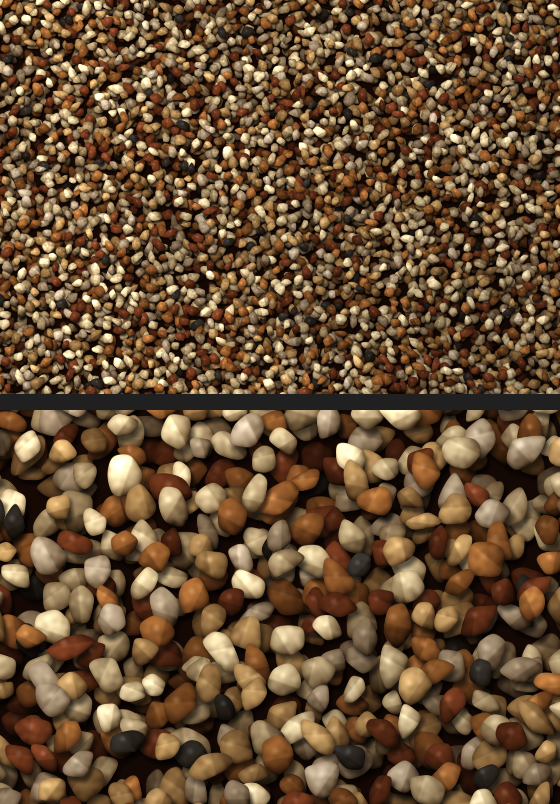
Top: the whole. Bottom: its middle third, enlarged.
Write a Shadertoy shader that draws this texture.

```glsl
#define GRAINS 35.0        // grid cells per canvas height
#define LAYERS 3
#define SIZE_MIN 0.35
#define SIZE_MAX 0.52
#define STRETCH 0.32
#define SHADOW_REACH 0.17
#define SHADOW_DARK 0.42
#define GAIN 1.06
#define LIGHT_DIR normalize(vec2(-0.5, 0.85))
#define GAP_COLOR vec3(0.075, 0.03, 0.015)

const float TAU = 6.28318;

vec4 hash4(vec3 p) {
    vec4 q = fract(p.xyzx * vec4(0.1031, 0.1030, 0.0973, 0.1099));
    q += dot(q, q.wzxy + 33.33);
    return fract((q.xxyz + q.yzzw) * q.zywx);
}

float valueNoise(vec2 p) {
    vec2 i = floor(p), f = fract(p);
    f = f * f * (3.0 - 2.0 * f);
    float a = hash4(vec3(i, 9.0)).x;
    float b = hash4(vec3(i + vec2(1, 0), 9.0)).x;
    float c = hash4(vec3(i + vec2(0, 1), 9.0)).x;
    float d = hash4(vec3(i + vec2(1, 1), 9.0)).x;
    return mix(mix(a, b, f.x), mix(c, d, f.x), f.y);
}

mat2 rotation(float a) {
    float c = cos(a), s = sin(a);
    return mat2(c, s, -s, c);
}

// Mineral colour picked by a random value
vec3 mineralColor(float t) {
    vec3 cream = vec3(0.95, 0.87, 0.69);
    vec3 quartz = vec3(0.76, 0.68, 0.57);
    vec3 tan_ = vec3(0.80, 0.64, 0.41);
    vec3 amber = vec3(0.66, 0.42, 0.21);
    vec3 rust = vec3(0.48, 0.24, 0.13);
    vec3 slate = vec3(0.21, 0.19, 0.17);
    if (t < 0.35) return cream;
    if (t < 0.50) return quartz;
    if (t < 0.67) return tan_;
    if (t < 0.84) return amber;
    return t < 0.97 ? rust : slate;
}

// Rounded irregular polygon: 0 at the centre, 1 on the outline
float pebble(vec2 p, float seed) {
    float sum = 0.0;
    for (int i = 0; i < 6; i++) {
        float k = float(i);
        vec2 r = fract(sin(vec2(k * 12.9, k * 7.3 + 2.0) + seed * 78.2) * 437.5);
        float a = (k + 0.65 * r.x) * TAU / 6.0;
        float x = max(0.0, dot(p, vec2(cos(a), sin(a))) / (0.75 + 0.45 * r.y));
        float x2 = x * x;
        sum += x2 * x2 * x2;
    }
    return pow(sum + 1e-6, 1.0 / 6.0);
}

void mainImage(out vec4 fragColor, in vec2 fragCoord) {
    vec2 uv = fragCoord / iResolution.y;
    float pixel = GRAINS / iResolution.y;
    vec3 color = GAP_COLOR;

    // Layers of grains, deepest first
    for (int layer = 0; layer < LAYERS; layer++) {
        float z = float(layer);
        float depth = (z + 1.0) / float(LAYERS);
        mat2 turn = rotation(0.4 + z * 1.1);
        vec2 p = turn * uv * GRAINS + 60.0 + z * 17.3;
        vec2 light = turn * LIGHT_DIR;
        vec2 cell = floor(p);

        for (int j = -1; j <= 1; j++)
        for (int i = -1; i <= 1; i++) {
            vec2 id = cell + vec2(i, j);
            vec4 rnd = hash4(vec3(id, z + 1.0));
            vec4 look = hash4(vec3(id, z + 31.0));
            if (look.w > 0.93) continue;

            // Local grain frame
            float size = mix(SIZE_MIN, SIZE_MAX, rnd.z);
            float s = 1.0 + STRETCH * look.x;
            vec2 offset = p - id - 0.5 - 0.76 * (rnd.xy - 0.5);
            mat2 spin = rotation(rnd.w * TAU);
            vec2 scale = vec2(1.0 / s, s) / size;
            float f = pebble(spin * offset * scale, look.y);
            float fs = pebble(spin * (offset + light * SHADOW_REACH) * scale, look.y);

            // Shadow on whatever lies beneath
            color *= mix(1.0, SHADOW_DARK, smoothstep(1.3, 0.7, fs));

            // Domed shading with a slanted facet and mottling
            float lit = 0.86 + 0.25 * dot(offset, light) / size;
            lit -= 0.30 * pow(min(f, 1.0), 4.0);
            float facet = dot(offset, vec2(cos(look.y * TAU), sin(look.y * TAU))) / size;
            lit -= 0.16 * smoothstep(0.1, 0.3, facet);
            lit += 0.18 * (valueNoise(p * 6.0) - 0.5);
            lit *= mix(0.72, 1.16, look.z) * mix(0.36, 1.0, depth);
            vec3 tint = mineralColor(hash4(vec3(id, z + 57.0)).x);
            vec3 grain = tint * pow(vec3(max(lit, 0.04)), vec3(0.95, 1.1, 1.3));

            // Small moist glint
            float glint = length(offset / size - light * 0.35);
            grain += 0.10 * depth * smoothstep(0.35, 0.0, glint);

            float edge = 0.7 * pixel / size;
            color = mix(color, grain, smoothstep(1.0 + edge, 1.0 - edge, f));
        }
    }

    // Broad uneven light, dimmer to the right
    float across = fragCoord.x / iResolution.x;
    float patches = valueNoise(uv * 5.0 + 3.0) - 0.5;
    color *= GAIN * (mix(1.10, 0.90, across) + 0.16 * patches);
    fragColor = vec4(clamp(color, 0.0, 1.0), 1.0);
}
```
